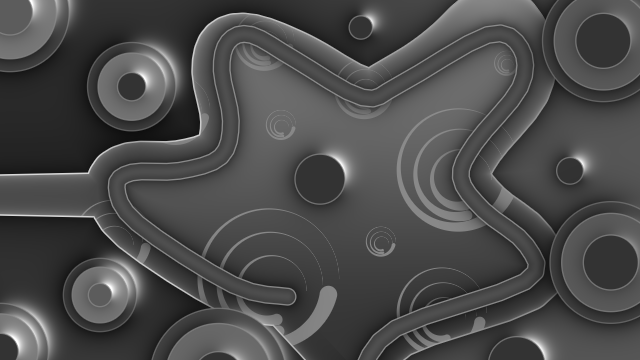
A WebGL 2 fragment shader for this background:

```glsl
#version 300 es
precision highp float;
// Grey embossed star panel with a winding groove, swirls and glossy ringed discs.
uniform vec2 u_resolution;
out vec4 fragColor;

// The canvas is 4.32 units high.
const float HEIGHT = 4.32;
const int KNOTS = 24;
const vec2 groovePath[KNOTS] = vec2[KNOTS](
  vec2(3.45, .76), vec2(2.80, .90), vec2(1.65, 1.64), vec2(1.40, 2.07),
  vec2(1.58, 2.25), vec2(2.15, 2.27), vec2(2.65, 2.44), vec2(2.77, 2.87),
  vec2(2.66, 3.47), vec2(2.74, 3.82), vec2(3.02, 3.90), vec2(3.55, 3.60),
  vec2(4.35, 3.15), vec2(4.80, 3.31), vec2(5.85, 3.90), vec2(6.25, 3.74),
  vec2(6.24, 3.27), vec2(5.70, 2.60), vec2(5.53, 2.19), vec2(5.80, 1.80),
  vec2(6.32, 1.37), vec2(6.30, .94), vec2(4.75, .38), vec2(4.32, -.18));

// Centre, inner disc radius, outer ring radius
const vec4 discs[11] = vec4[11](
  vec4(.12, 4.17, .27, .71), vec4(1.58, 3.28, .17, .53), vec4(4.33, 3.99, .14, .14),
  vec4(7.24, 3.83, .33, .73), vec4(6.84, 2.27, .16, .16), vec4(7.33, 1.17, .33, .73),
  vec4(1.20, .78, .14, .44), vec4(0., .10, .22, .58), vec4(2.62, -.20, .30, .82),
  vec4(6.20, -.06, .34, .34), vec4(3.84, 2.17, .30, .30));

// Centre and radius
const vec3 swirls[10] = vec3[10](
  vec3(3.22, .97, .85), vec3(5.50, 2.28, .74), vec3(5.30, .57, .54), vec3(3.37, 2.82, .18),
  vec3(4.57, 1.42, .18), vec3(3.17, 3.83, .36), vec3(4.37, 3.25, .36), vec3(6.08, 3.56, .15),
  vec3(1.35, 1.45, .47), vec3(2.10, 3.00, .42));

float pixel;

float fill(float d) { return clamp(.5 - d / pixel, 0., 1.); }
float rim(float d, float halfWidth) { return fill(abs(d) - halfWidth); }
float spot(vec2 q, float size) { return exp(-dot(q, q) / (size * size)); }

// Catmull-Rom point on the groove
vec2 curvePoint(int i, float t) {
  vec2 a = groovePath[max(i - 1, 0)], b = groovePath[i];
  vec2 c = groovePath[min(i + 1, KNOTS - 1)], d = groovePath[min(i + 2, KNOTS - 1)];
  return b + .5 * t * (c - a + t * (2. * a - 5. * b + 4. * c - d + t * (3. * (b - c) + d - a)));
}

float segmentDistance(vec2 p, vec2 a, vec2 b) {
  vec2 e = b - a;
  return length(p - a - e * clamp(dot(p - a, e) / dot(e, e), 0., 1.));
}

bool crosses(vec2 p, vec2 a, vec2 b) {
  return (a.y > p.y) != (b.y > p.y) && p.x < a.x + (b.x - a.x) * (p.y - a.y) / (b.y - a.y);
}

// x: distance to the open groove, y: signed distance to the closed star
vec2 starDistance(vec2 p) {
  float d = 1e3;
  bool inside = false;
  vec2 a = groovePath[0];
  for (int i = 0; i < KNOTS - 1; i++)
    for (int j = 1; j <= 4; j++) {
      vec2 b = curvePoint(i, float(j) / 4.);
      d = min(d, segmentDistance(p, a, b));
      if (crosses(p, a, b)) inside = !inside;
      a = b;
    }
  if (crosses(p, a, groovePath[0])) inside = !inside;
  float closed = min(d, segmentDistance(p, a, groovePath[0]));
  return vec2(d, inside ? -closed : closed);
}

// Three nested arcs that swell into a rounded tail
float swirlDistance(vec2 p, float size) {
  float d = 1e3;
  for (int k = 0; k < 3; k++) {
    float n = float(k), r = size * (1. - .25 * n), end = k == 0 ? .96 : .78;
    vec2 q = p - size * n * vec2(.02, -.08);
    float turn = fract(atan(q.y, q.x) / 6.2832), w = .27 * size * turn * turn;
    float arc = max(abs(length(q) - r + w * .5) - w * .5, (turn - end) * 6.2832 * r);
    float cap = .135 * size * end * end;
    vec2 tip = (r - cap) * vec2(cos(end * 6.2832), sin(end * 6.2832));
    d = min(d, min(arc, length(q - tip) - cap));
  }
  return d;
}

void main() {
  vec2 p = gl_FragCoord.xy * HEIGHT / u_resolution.y;
  pixel = HEIGHT / u_resolution.y;
  vec2 star = starDistance(p);
  float topLobe = spot(p - vec2(5.9, 4.3), .6);
  float bar = max(abs(p.y - 1.98) - .24 - .02 * p.x, p.x - 1.3);
  float panel = min(star.y - .36 - .25 * topLobe + .12 * spot(p - vec2(3., 4.3), .6), bar);

  // Backdrop and the panel's drop shadow
  float tone = mix(.15 + .03 * abs(p.y - 2.6), .34, smoothstep(2.8, 6.5, p.x));
  tone *= 1. - .5 * exp(-max(panel, 0.) / .16);

  // Panel: outer bevel, star floor, swirls
  float bevel = .19 + .05 * p.y + .12 * topLobe + .2 * exp(panel / .06);
  float floorTone = .21 + .22 * smoothstep(.2, 3.4, p.y);
  float face = mix(bevel, floorTone, fill(star.y));
  for (int i = 0; i < 10; i++)
    face = mix(face, .56, .9 * fill(swirlDistance(p - swirls[i].xy, swirls[i].z)));
  tone = mix(tone, face, fill(panel));
  tone = mix(tone, mix(.85, .6, smoothstep(2., 6., p.x)), rim(panel, .009));

  // Groove
  float groove = star.x - .1;
  tone *= 1. - .5 * exp(-max(groove, 0.) / .09);
  tone = mix(tone, .25 + .06 * smoothstep(.1, 0., star.x), fill(groove));
  tone = mix(tone, .6, .85 * rim(groove, .008));

  // Discs: stacked steps with a gloss to the upper right
  for (int i = 0; i < 11; i++) {
    vec4 disc = discs[i];
    vec2 q = p - disc.xy;
    float r = length(q), lit = max(dot(q / max(r, .001), vec2(.83, .56)), 0.);
    float left = smoothstep(4., 1., disc.x);
    bool ringed = disc.w > disc.z;
    for (int k = ringed ? 0 : 2; k < 3; k++) {
      float n = float(k), d = r - mix(disc.w, disc.z, n * (.2 + .15 * n));
      float outer = max(d, 0.);
      tone *= 1. - (k == 2 && ringed ? .25 : .5) * exp(-outer / .12);
      float gloss = ringed ? .3 + .55 * left : .95;
      tone += gloss * pow(lit, 3.) * exp(-outer / .075);
      float body = k == 0 ? .29 : k == 1 ? .36 + .12 * left : .2;
      if (k == 2 && (i == 6 || i == 0)) body = .36;
      tone = mix(tone, body, fill(d));
      tone = mix(tone, .55, .7 * rim(d, .008));
    }
  }
  fragColor = vec4(vec3(clamp(tone, 0., 1.)), 1.);
}
```
